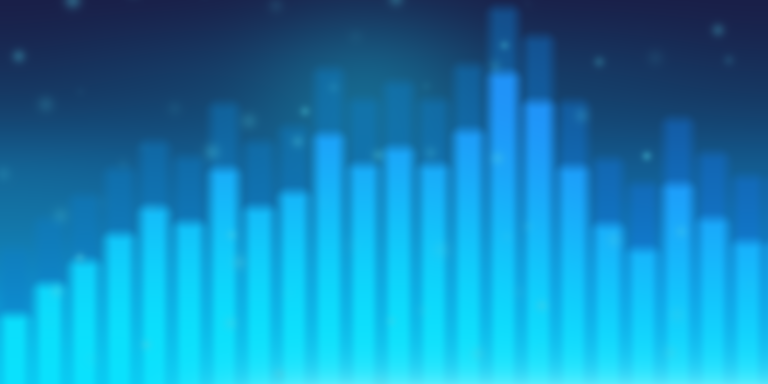
This background is drawn by a Shadertoy shader. Its source:

```glsl
const int BAR_COUNT = 22;
const float PITCH = 2.0 / 22.0;
const float BAR_SHIFT = -0.007;
const float BAR_HALF_WIDTH = 0.036;
const float CORNER = 0.022;
const float EDGE_BLUR = 0.024;
const float CAP_LENGTH = 0.17;
const float CAP_OPACITY = 0.46;
const float BAR_OPACITY = 0.93;
const float DOT_CELL = 0.17;
const float DOT_RADIUS = 0.018;
const float DOT_OPACITY = 0.34;

const vec3 NIGHT = vec3(0.10, 0.11, 0.27);
const vec3 DUSK = vec3(0.08, 0.25, 0.42);
const vec3 OCEAN = vec3(0.07, 0.40, 0.62);
const vec3 AZURE = vec3(0.05, 0.57, 0.83);
const vec3 SHALLOW = vec3(0.03, 0.80, 0.96);
const vec3 TEAL = vec3(0.09, 0.50, 0.64);
const vec3 BAR_LOW = vec3(0.04, 0.90, 1.0);
const vec3 BAR_HIGH = vec3(0.13, 0.59, 1.0);
const vec3 CAP_LEFT = vec3(0.05, 0.49, 0.78);
const vec3 CAP_RIGHT = vec3(0.07, 0.46, 0.88);
const vec3 FLOOR_GLOW = vec3(0.50, 0.96, 1.0);
const vec3 DOT_COLOR = vec3(0.30, 0.80, 0.88);

const float LEVELS[BAR_COUNT] = float[](
    0.18, 0.26, 0.32, 0.39, 0.46, 0.42, 0.56, 0.46, 0.50, 0.65, 0.57,
    0.615, 0.57, 0.66, 0.81, 0.735, 0.565, 0.415, 0.35, 0.52, 0.43, 0.37);

vec2 hash2(vec2 p) {
    vec3 q = fract(vec3(p.xyx) * vec3(0.1031, 0.1030, 0.0973));
    q += dot(q, q.yzx + 33.33);
    return fract((q.xx + q.yz) * q.zy);
}

float gaussian(vec2 d) {
    return exp(-dot(d, d));
}

// Vertical gradient with a teal haze and darker upper corners
vec3 background(vec2 p) {
    vec3 color = mix(SHALLOW, AZURE, smoothstep(-0.05, 0.28, p.y));
    color = mix(color, OCEAN, smoothstep(0.20, 0.52, p.y));
    color = mix(color, DUSK, smoothstep(0.45, 0.78, p.y));
    color = mix(color, NIGHT, smoothstep(0.70, 1.08, p.y));
    color = mix(color, TEAL, 0.65 * gaussian((p - vec2(0.95, 0.72)) / vec2(0.29, 0.24)));
    color = mix(color, TEAL, 0.35 * gaussian((p - vec2(0.0, 0.42)) / vec2(0.40, 0.20)));
    float corner = smoothstep(0.5, 1.0, abs(p.x - 1.0)) * smoothstep(0.55, 1.0, p.y);
    return mix(color, NIGHT, 0.4 * corner);
}

// Coverage of a rounded column rising from below the canvas
float column(vec2 p, float top) {
    vec2 halfSize = vec2(BAR_HALF_WIDTH, 0.5 * (top + 0.2));
    vec2 q = abs(p - vec2(0.0, top - halfSize.y)) - halfSize + CORNER;
    float d = length(max(q, 0.0)) + min(max(q.x, q.y), 0.0) - CORNER;
    return 1.0 - smoothstep(-EDGE_BLUR, EDGE_BLUR, d);
}

// Summed coverage of the nearest columns: caps in x, lit bars in y
vec2 columns(vec2 p) {
    int nearest = int(floor((p.x - BAR_SHIFT) / PITCH));
    vec2 cover = vec2(0.0);
    for (int k = -1; k <= 1; k++) {
        int index = nearest + k;
        vec2 local = vec2(p.x - BAR_SHIFT - (float(index) + 0.5) * PITCH, p.y);
        float level = LEVELS[clamp(index, 0, BAR_COUNT - 1)];
        cover += vec2(column(local, level + CAP_LENGTH), column(local, level));
    }
    return min(cover, 1.0);
}

// Scattered soft dots, one candidate per grid cell
float dots(vec2 p) {
    vec2 cell = floor(p / DOT_CELL);
    float light = 0.0;
    for (int j = -1; j <= 1; j++) {
        for (int i = -1; i <= 1; i++) {
            vec2 id = cell + vec2(i, j);
            vec2 place = hash2(id + 17.0);
            vec2 look = hash2(id + 71.0);
            float radius = DOT_RADIUS * mix(0.7, 1.3, look.x);
            light += look.y * look.y * gaussian((p - (id + place) * DOT_CELL) / radius);
        }
    }
    return light;
}

void mainImage(out vec4 fragColor, in vec2 fragCoord) {
    vec2 p = fragCoord / iResolution.xy * vec2(2.0, 1.0);
    vec3 color = background(p);

    // Bars with dim caps
    vec2 cover = columns(p);
    float rightness = smoothstep(1.0, 1.8, p.x);
    vec3 capColor = mix(CAP_LEFT, CAP_RIGHT, rightness);
    vec3 barColor = mix(BAR_LOW, BAR_HIGH, smoothstep(0.08, 0.86, p.y + 0.17 * rightness));
    color = mix(color, capColor, CAP_OPACITY * cover.x);
    color = mix(color, barColor, BAR_OPACITY * cover.y);

    // Floor light and drifting dots
    float floorLight = exp(-p.y / 0.045) * smoothstep(0.3, 0.9, p.x);
    color = mix(color, FLOOR_GLOW, 0.65 * floorLight);
    color = mix(color, DOT_COLOR, min(DOT_OPACITY * dots(p), 0.5));
    fragColor = vec4(color, 1.0);
}
```
